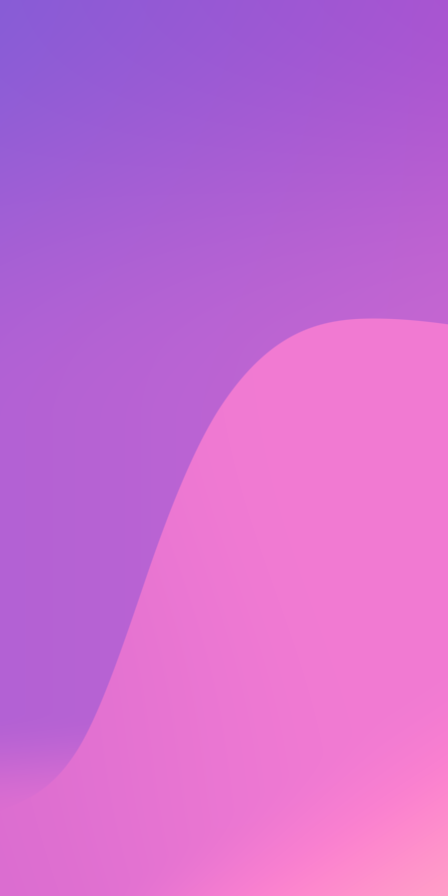
This background is drawn by a WebGL 2 fragment shader. Its source:

```glsl
#version 300 es
precision highp float;

uniform vec2 u_resolution;
out vec4 fragColor;

const vec3 VIOLET = vec3(0.53, 0.36, 0.84);
const vec3 PURPLE = vec3(0.66, 0.33, 0.82);
const vec3 ORCHID = vec3(0.70, 0.38, 0.83);
const vec3 MAUVE = vec3(0.77, 0.40, 0.82);
const vec3 DUSK_PINK = vec3(0.855, 0.425, 0.815);
const vec3 PINK = vec3(0.945, 0.48, 0.825);
const vec3 HOT_PINK = vec3(0.99, 0.51, 0.81);
const vec3 PEACH = vec3(1.0, 0.62, 0.78);

// Each knot of the hill holds position, height and slope.
const vec3 KNOTS[6] = vec3[6](
    vec3(0.0, 0.095, 0.2), vec3(0.169, 0.16, 0.77),
    vec3(0.326, 0.355, 1.47), vec3(0.495, 0.548, 0.75),
    vec3(0.833, 0.6445, 0.0), vec3(1.0, 0.638, -0.07));

// Cubic Hermite curve between two knots.
float hermite(float x, vec3 a, vec3 b) {
    float span = b.x - a.x;
    float t = (x - a.x) / span;
    float s = 1.0 - t;
    return s * s * ((1.0 + 2.0 * t) * a.y + t * span * a.z)
         + t * t * ((1.0 + 2.0 * s) * b.y - s * span * b.z);
}

float hillHeight(float x) {
    float height = KNOTS[0].y;
    for (int i = 0; i < 5; i++) {
        if (x >= KNOTS[i].x) height = hermite(x, KNOTS[i], KNOTS[i + 1]);
    }
    return height;
}

// Falls from 1 at low to 0 at high.
float fadeDown(float low, float high, float y) {
    return 1.0 - smoothstep(low, high, y);
}

vec3 skyColor(vec2 p) {
    vec3 left = mix(VIOLET, ORCHID, fadeDown(0.53, 1.03, p.y));
    vec3 right = mix(PURPLE, MAUVE, fadeDown(0.6, 1.02, p.y));
    return mix(left, right, p.x);
}

vec3 hillColor(vec2 p) {
    float bend = 0.02 * sin(p.y * 13.0 + p.x * 3.0);
    vec3 color = mix(DUSK_PINK, PINK, smoothstep(-0.12, 0.95, p.x + 0.5 * p.y + bend));
    // Warm light rising from the lower right corner.
    float warmth = (p.x - 0.5) * 0.33 - p.y;
    color = mix(color, HOT_PINK, smoothstep(-0.09, 0.07, warmth));
    return mix(color, PEACH, smoothstep(0.0, 0.19, warmth));
}

void main() {
    vec2 p = gl_FragCoord.xy / u_resolution;
    vec3 hill = hillColor(p);

    // The sky melts into the hill near the lower left.
    vec3 sky = mix(skyColor(p), hill, fadeDown(0.085, 0.205, p.y));

    float edge = hillHeight(p.x) - p.y;
    float softness = 0.75 * fwidth(edge);
    float cover = smoothstep(-softness, softness, edge);
    fragColor = vec4(mix(sky, hill, cover), 1.0);
}
```
